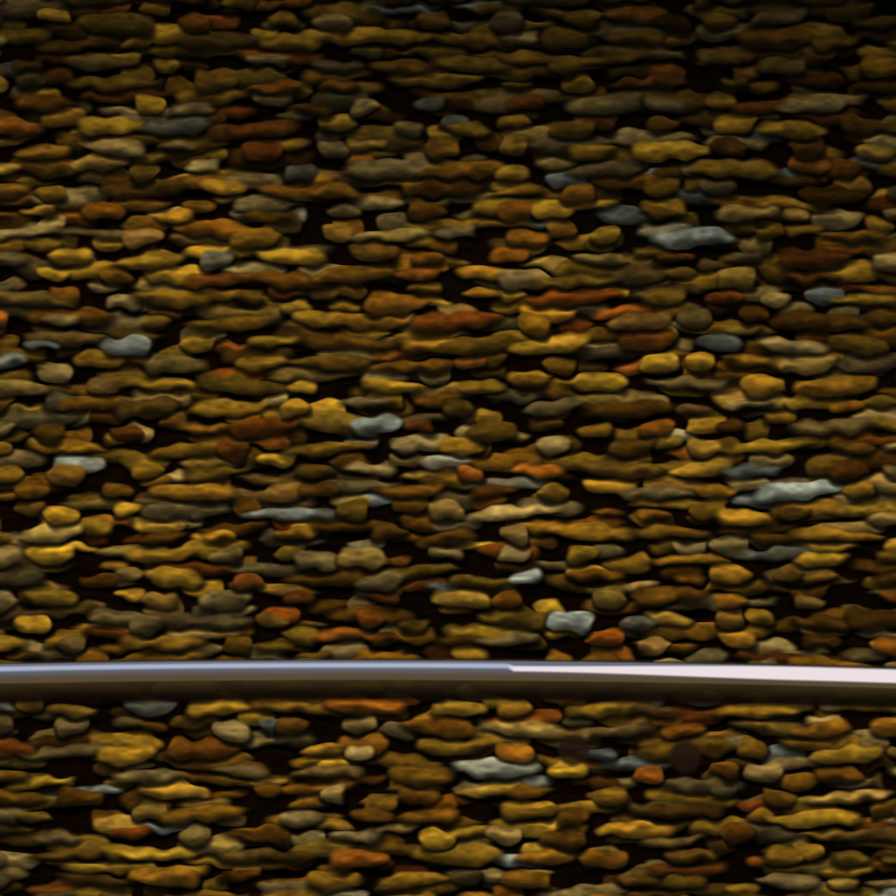
This texture is drawn by a WebGL 2 fragment shader. Its source:

```glsl
#version 300 es
precision highp float;

uniform vec2 u_resolution;
out vec4 fragColor;

// Integer hash: three values in 0..1 per lattice cell
vec3 hash3(ivec2 cell, int seed) {
    uvec3 v = uvec3(ivec3(cell, seed) + 4096) * 1664525u + 1013904223u;
    v.x += v.y * v.z; v.y += v.z * v.x; v.z += v.x * v.y;
    v ^= v >> 16u;
    v.x += v.y * v.z; v.y += v.z * v.x; v.z += v.x * v.y;
    return vec3(v >> 8u) / 16777216.0;
}

float noise(vec2 p, int seed) {
    ivec2 i = ivec2(floor(p));
    vec2 f = fract(p);
    f = f * f * (3.0 - 2.0 * f);
    float low = mix(hash3(i, seed).x, hash3(i + ivec2(1, 0), seed).x, f.x);
    float high = mix(hash3(i + ivec2(0, 1), seed).x, hash3(i + ivec2(1, 1), seed).x, f.x);
    return mix(low, high, f.y);
}

float slab(vec2 q, vec2 halfSize) {
    vec2 a = abs(q) / halfSize;
    return (pow(a.x, 2.8) + pow(a.y, 2.3) - 1.0) * halfSize.y * 0.45;
}

vec3 stoneColor(vec3 h, float grain) {
    vec3 c = mix(vec3(0.36, 0.21, 0.04), vec3(0.60, 0.45, 0.11), h.x);
    c = mix(c, vec3(0.50, 0.42, 0.24), smoothstep(0.55, 0.9, h.y) * 0.85);
    c = mix(c, vec3(0.46, 0.21, 0.05), smoothstep(0.14, 0.04, h.y) * 0.7);
    c = mix(c, vec3(0.50, 0.51, 0.44), smoothstep(0.95, 0.98, h.y));
    return c * mix(0.55, 1.2, h.z) * mix(0.6, 1.35, grain);
}

// One scattered layer of flat stones, each shading what lies beneath it
vec3 addStones(vec3 col, vec2 p, int layer, float grain) {
    vec2 size = vec2(0.085, 0.024);
    vec2 base = p + vec2(0.031, 0.0087) * float(layer);
    int row = int(floor(base.y / size.y));
    for (int j = -1; j <= 1; j++) {
        float shift = hash3(ivec2(row + j, 7), layer).x * size.x;
        int column = int(floor((base.x + shift) / size.x));
        for (int i = -1; i <= 1; i++) {
            ivec2 cell = ivec2(column + i, row + j);
            vec3 place = hash3(cell, layer + 10);
            vec3 form = hash3(cell, layer + 20);
            vec3 tone = hash3(cell, layer + 30);
            vec2 center = (vec2(cell) + 0.5 + (place.xy - 0.5) * vec2(0.6, 0.4)) * size;
            vec2 q = base + vec2(shift, 0.0) - center;
            q.y -= q.x * (place.z - 0.45) * 0.2;
            vec2 halfSize = vec2(mix(0.017, 0.053, form.x * form.x), mix(0.0055, 0.0118, form.y));
            q.y += q.x * q.y / halfSize.x * (form.z - 0.5) * 0.6;
            float shadow = smoothstep(0.003, -0.003, slab(q + vec2(-0.001, 0.0045), halfSize * vec2(1.04, 1.1)));
            col *= 1.0 - 0.82 * shadow;
            float body = smoothstep(0.0018, -0.0022, slab(q, halfSize));
            float light = mix(0.4, 1.08, smoothstep(-0.9, 0.35, q.y / halfSize.y));
            col = mix(col, stoneColor(tone, grain) * light, body);
        }
    }
    return col;
}

vec3 wall(vec2 p) {
    vec2 warp = vec2(noise(p * vec2(45.0, 70.0), 1), noise(p * vec2(60.0, 90.0), 2)) - 0.5;
    vec2 w = p + warp * vec2(0.010, 0.007);
    float grain = 0.6 * noise(w * vec2(50.0, 170.0), 3) + 0.4 * noise(p * vec2(130.0, 260.0), 4);
    vec3 col = vec3(0.045, 0.02, 0.006) * (0.5 + grain);
    for (int layer = 0; layer < 3; layer++) {
        col = addStones(col, w, layer, grain);
    }
    // Broad falloff toward the top and its right corner
    float patchy = noise(p * vec2(5.0, 9.0), 5);
    float falloff = 1.0 - 0.45 * smoothstep(0.68, 1.02, p.y);
    falloff -= 0.2 * smoothstep(0.5, 1.0, p.x) * smoothstep(0.6, 0.9, p.y);
    return col * falloff * mix(0.78, 1.18, patchy);
}

// Gently bowed metal rail with a shaded underside
vec3 addRail(vec3 col, vec2 p) {
    float y = p.y - 0.2535 + 0.026 * (p.x - 0.4) * (p.x - 0.4);
    float right = smoothstep(0.565, 0.575, p.x);
    float under = smoothstep(-0.040, -0.031, y) * smoothstep(0.014, 0.009, y);
    vec3 underside = mix(vec3(0.05, 0.03, 0.015), vec3(0.20, 0.16, 0.08), smoothstep(-0.032, -0.012, y));
    col = mix(col, underside, under * 0.92);
    float tube = smoothstep(-0.014, -0.011, y) * smoothstep(0.011, 0.008, y);
    vec3 metal = mix(vec3(0.34, 0.29, 0.22), vec3(0.40, 0.42, 0.50), smoothstep(-0.009, 0.004, y));
    col = mix(col, metal, tube);
    float thickness = mix(0.0026, mix(0.003, 0.0075, smoothstep(0.57, 0.9, p.x)), right);
    float streak = smoothstep(thickness + 0.002, thickness - 0.002, abs(y - mix(0.004, 0.001, right)));
    vec3 glare = mix(vec3(0.72, 0.75, 0.84), vec3(0.93, 0.88, 0.89), right);
    return mix(col, glare, streak * mix(0.85, 1.0, right));
}

void main() {
    vec2 p = gl_FragCoord.xy / u_resolution.y;
    vec3 col = wall(p);
    // Two dark round studs below the rail
    for (int i = 0; i < 2; i++) {
        float d = length(p - vec2(0.64 + 0.125 * float(i), 0.163 - 0.008 * float(i)));
        col = mix(col, vec3(0.13, 0.08, 0.055), 0.85 * smoothstep(0.021, 0.014, d));
    }
    col = addRail(col, p);
    fragColor = vec4(clamp(col, 0.0, 1.0), 1.0);
}
```
